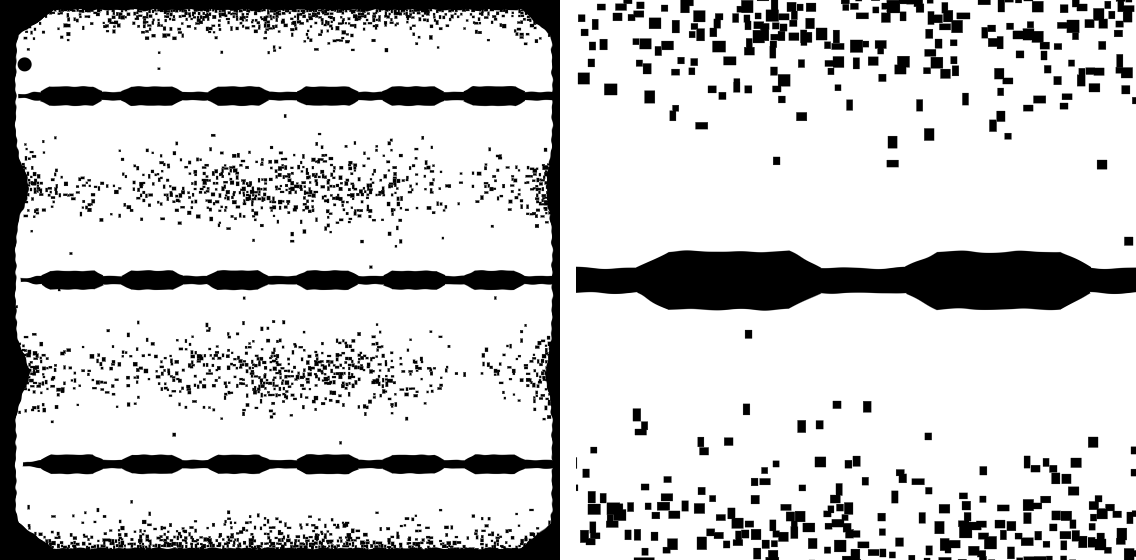
Left: the whole. Right: its middle third, enlarged.
Reproduce this pattern procedurally as a Shadertoy shader.

```glsl
// Three beaded black strings on a worn white sheet with speckled bands between them.

vec3 hash3(vec2 p) {
    vec3 q = fract(p.xyx * vec3(0.1031, 0.1030, 0.0973));
    q += dot(q, q.yxz + 33.33);
    return fract((q.xxy + q.yzz) * q.zyx);
}

// Small irregular wobble for worn outlines
float wobble(vec2 p) {
    return sin(p.x * 190.0 + 2.0 * sin(p.y * 83.0)) * 0.6
         + sin(p.y * 310.0 + 2.0 * sin(p.x * 127.0)) * 0.4;
}

// Strength of wear: 1 midway between strings, 0 on them
float gapWear(float y) {
    float fromGap = abs(fract((y - 0.171) / 0.3287) - 0.5) * 0.3287;
    return exp(-pow(fromGap / 0.048, 2.0));
}

// Distance inward from the sheet outline, pinched at the gaps
float sheetDepth(vec2 p) {
    float wear = gapWear(p.y);
    float side = min(p.x - 0.028 - 0.024 * wear, 0.986 - 0.011 * wear - p.x);
    float cap = min(p.y - 0.021, 0.982 - p.y);
    return min(min(side, cap), (side + cap - 0.045) * 0.707);
}

// Chance that a speck sits at p
float speckChance(vec2 p) {
    float middle = 0.09 + 0.32 * exp(-pow((p.x - 0.52) / 0.23, 2.0));
    middle *= 1.0 - 0.8 * exp(-pow((p.x - 0.83) / 0.03, 2.0));
    float rim = 0.6 * exp(-max(sheetDepth(p), 0.0) / 0.024);
    return gapWear(p.y) * (middle + rim);
}

// Cellular scatter of stubby blocks
float specks(vec2 p) {
    vec2 g = p * 185.0;
    float d = 1.0;
    for (int j = -1; j <= 1; j++)
    for (int i = -1; i <= 1; i++) {
        vec2 cell = floor(g) + vec2(i, j);
        vec3 h = hash3(cell);
        vec3 k = hash3(cell + 271.0);
        if (h.z > speckChance((cell + 0.5) / 185.0)) continue;
        vec2 size = 0.3 + 0.4 * k.xy * k.xy;
        vec2 q = abs(g - cell - 0.2 - 0.6 * h.xy) - size;
        d = min(d, length(max(q, 0.0)) + min(max(q.x, q.y), 0.0) - 0.05);
    }
    return d / 185.0;
}

// Thin string with six flat-topped beads, closer together at the ends
float beadedString(vec2 p) {
    float row = clamp(floor((p.y - 0.171) / 0.3287 + 0.5), 0.0, 2.0);
    float y = abs(p.y - 0.171 - 0.3287 * row);
    float start = 0.041 - 0.004 * row;
    float halfWidth = mix(0.0035, 0.0075, smoothstep(0.01, 0.03, p.x - start));
    float d = max(y - halfWidth, start - p.x);
    for (int i = 0; i < 6; i++) {
        float k = float(i) - 2.5;
        vec3 h = hash3(vec2(i, row) + 7.0);
        float x = abs(p.x - 0.505 - 0.159 * k + 0.0013 * k * k * k - 0.003 * (h.x - 0.5));
        float taper = (y + 0.5 * x - 0.0345 - 0.002 * h.y) * 0.894;
        d = min(d, max(max(y - 0.0165 - 0.001 * h.z, x - 0.055), taper));
    }
    return d + 0.0007 * wobble(p);
}

void mainImage(out vec4 fragColor, in vec2 fragCoord) {
    vec2 p = fragCoord / iResolution.xy;
    float soft = 0.7 / min(iResolution.x, iResolution.y);

    float ink = min(beadedString(p), specks(p));
    ink = min(ink, sheetDepth(p) + 0.0018 * wobble(p));

    // Lone dot near the upper left corner
    ink = min(ink, length(p - vec2(0.044, 0.885)) - 0.0125);

    fragColor = vec4(vec3(smoothstep(-soft, soft, ink)), 1.0);
}
```
